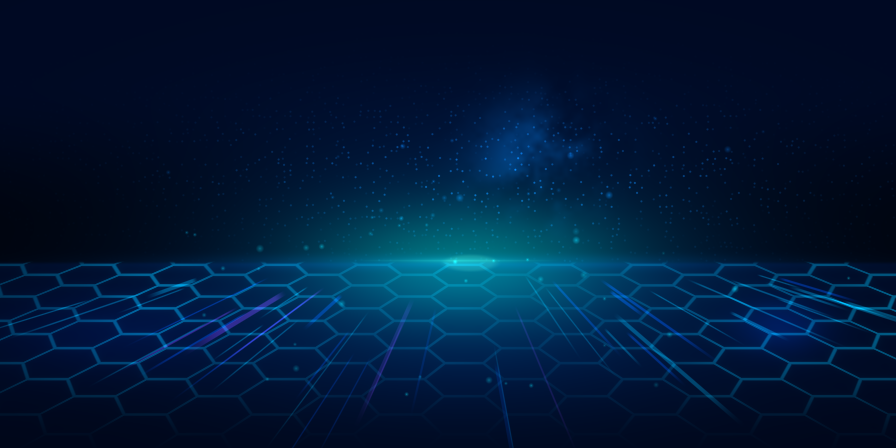
Give the GLSL for this background, as a Shadertoy shader.

```glsl
// Glowing teal horizon over a perspective hexagon floor, with stars, motes and light streaks.

float hash(vec2 p) {
    return fract(sin(dot(p, vec2(127.1, 311.7))) * 43758.5453);
}

float noise(vec2 p) {
    vec2 i = floor(p), f = fract(p);
    f = f * f * (3.0 - 2.0 * f);
    return mix(mix(hash(i), hash(i + vec2(1, 0)), f.x),
               mix(hash(i + vec2(0, 1)), hash(i + vec2(1, 1)), f.x), f.y);
}

float fbm(vec2 p) {
    float sum = 0.0, amp = 0.5;
    for (int i = 0; i < 4; i++) {
        sum += amp * noise(p);
        p = p * 2.03 + 7.1;
        amp *= 0.5;
    }
    return sum;
}

// Soft elliptical falloff
float glow(vec2 p, vec2 center, vec2 size) {
    vec2 q = (p - center) / size;
    return exp(-dot(q, q));
}

// Screen distance to the nearest edge of the receding hexagon grid
float hexEdge(vec2 p) {
    float depth = 1.26 - p.y;
    vec2 world = vec2((p.x - 1.036) / depth, 2.3 / depth) / 0.1386;
    vec2 cell = vec2(1.7320508, 1.0), halfCell = cell * 0.5;
    vec2 a = mod(world, cell) - halfCell;
    vec2 b = mod(world - halfCell, cell) - halfCell;
    vec2 h = abs(dot(a, a) < dot(b, b) ? a : b);
    vec2 unit = 0.1386 * depth * vec2(1.0, depth / 2.3);
    float slanted = (0.5 - dot(h, vec2(0.866, 0.5))) / length(vec2(0.866, 0.5) / unit);
    return min(abs(slanted), abs(0.5 - h.y) * unit.y);
}

// Fine star dust, one candidate per grid cell
float starDust(vec2 p, float px) {
    vec2 g = p * 75.0, id = floor(g);
    vec2 offset = 0.25 + 0.5 * vec2(hash(id + 3.1), hash(id + 8.7));
    float r = length(fract(g) - offset) / 75.0;
    float lit = step(0.62, hash(id)) * hash(id + 5.3);
    return lit * (1.0 - smoothstep(0.0005, 0.0016 + px, r));
}

// Light streaks on rays from the vanishing point
vec3 streaks(vec2 p, float px) {
    vec2 q = p - vec2(1.036, 0.589);
    vec3 sum = vec3(0);
    for (int i = 0; i < 44; i++) {
        vec2 k = vec2(float(i), 2.7);
        float side = i % 2 == 0 ? -1.0 : 1.0;
        float angle = mix(0.29, 1.4, pow(hash(k), 1.5));
        vec2 dir = vec2(side * cos(angle), -sin(angle));
        float start = 0.2 / sin(angle) + 0.22 * hash(k + 1.3);
        float t = (dot(q, dir) - start) / mix(0.1, 0.42, hash(k + 2.9));
        float width = mix(0.0008, 0.005, pow(hash(k + 4.1), 3.0));
        float across = abs(dot(q, vec2(-dir.y, dir.x)));
        float line = 1.0 - smoothstep(width - px * 0.5, width + px, across);
        line *= smoothstep(0.0, 0.12, t) * (1.0 - smoothstep(0.6, 1.0, t));
        float pick = hash(k + 6.2);
        vec3 tint = pick < 0.45 ? vec3(0.0, 0.30, 0.36)
                  : pick < 0.75 ? vec3(0.0, 0.14, 0.40) : vec3(0.24, 0.09, 0.38);
        sum += tint * line * mix(0.8, 0.3, smoothstep(0.5, 1.3, angle));
    }
    return sum;
}

// Scattered soft motes with a bright centre
vec3 motes(vec2 p, float px) {
    vec3 sum = vec3(0);
    for (int i = 0; i < 54; i++) {
        vec2 k = vec2(float(i), 9.4);
        vec2 c = vec2(1.04 + 0.88 * (hash(k) + hash(k + 1.7) - 1.0),
                      mix(0.12, 0.74, hash(k + 3.3)));
        float size = mix(0.003, 0.009, pow(hash(k + 5.9), 3.0));
        float r = length(p - c);
        float disc = 1.0 - smoothstep(size * 0.6 - px * 0.5, size + px, r);
        float core = exp(-r * r / (size * size * 0.15));
        vec3 tint = mix(vec3(0.02, 0.42, 0.40), vec3(0.02, 0.28, 0.50), smoothstep(0.4, 0.6, c.y));
        sum += tint * (0.5 * disc + 0.5 * core) * mix(0.35, 0.9, hash(k + 7.7));
    }
    return sum;
}

void mainImage(out vec4 fragColor, in vec2 fragCoord) {
    float px = 1.0 / iResolution.y;
    vec2 p = fragCoord / iResolution.xy * vec2(2, 1);
    float ground = 1.0 - smoothstep(0.408, 0.418, p.y);

    // Sky and floor base
    vec3 sky = mix(vec3(0.0, 0.013, 0.05), vec3(0.0, 0.036, 0.135), smoothstep(0.48, 0.82, p.y));
    vec3 floorColor = mix(vec3(0.0, 0.025, 0.10), vec3(0.0, 0.035, 0.13), smoothstep(0.0, 0.2, p.y));
    vec3 color = mix(sky, floorColor, ground);

    // Horizon glow, nebula and side lights
    color += vec3(0.0, 0.12, 0.26) * glow(p, vec2(1.04, 0.41), vec2(0.60, 0.29));
    color += vec3(0.0, 0.32, 0.19) * glow(p, vec2(1.04, 0.41), vec2(0.34, 0.13));
    color += vec3(0.0, 0.07, 0.13) * glow(p, vec2(1.04, 0.415), vec2(0.65, 0.016));
    color += vec3(0.01, 0.22, 0.38) * glow(p, vec2(1.21, 0.65), vec2(0.13, 0.11))
           * smoothstep(0.25, 0.75, fbm(p * 11.0));
    color += vec3(0.0, 0.05, 0.18) * glow(p, vec2(1.745, 0.27), vec2(0.10, 0.06));
    color += vec3(0.0, 0.02, 0.09) * glow(p, vec2(0.25, 0.26), vec2(0.26, 0.09));

    // Star dust
    float dust = glow(p, vec2(1.15, 0.61), vec2(0.62, 0.14)) * (1.0 - ground);
    color += vec3(0.04, 0.30, 0.52) * starDust(p, px) * dust;

    // Hexagon floor and streaks
    float edge = hexEdge(p);
    float wire = 1.0 - smoothstep(0.0012, 0.0022 + px, edge);
    wire += 0.18 * exp(-edge / 0.006);
    float strength = mix(0.4, 1.0, smoothstep(0.2, 0.6, abs(p.x - 1.04)));
    strength *= smoothstep(-0.03, 0.28, p.y) * mix(0.45, 1.1, noise(p * 6.0));
    color += vec3(0.0, 0.27, 0.32) * wire * strength * ground;
    color += streaks(p, px) * ground;

    // Central lens, thin flare and motes
    float lens = length((p - vec2(1.05, 0.413)) / vec2(0.065, 0.02));
    color += vec3(0.07, 0.09, 0.05) * (1.0 - smoothstep(0.7, 1.1, lens));
    float taper = max(0.0, 1.0 - abs(p.x - 1.02) / 0.23);
    color += vec3(0.08, 0.22, 0.16) * taper * exp(-abs(p.y - 0.418) / (0.001 + 0.004 * taper));
    color += motes(p, px);

    fragColor = vec4(clamp(color, 0.0, 1.0), 1.0);
}
```
